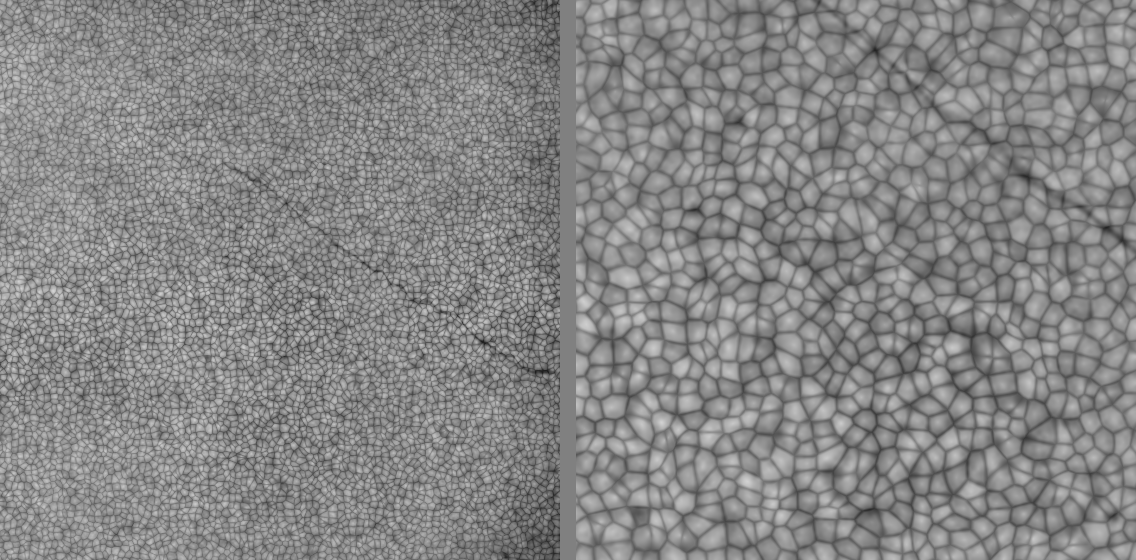
Left: the whole. Right: its middle third, enlarged.
Reproduce this texture procedurally as a WebGL 1 fragment shader.

```glsl
precision highp float;
// Grey, finely pebbled surface with soft grains, small pits and one thin diagonal crack.
uniform vec2 u_resolution;

#define GRAINS 88.0          // grains across the canvas
#define JITTER 0.86          // irregularity of grain centres
#define BASE_TONE 0.515      // mean grey
#define DOME_CONTRAST 0.24   // shading from grain centre to rim
#define GAP_CONTRAST 0.125   // darkness of the gaps between grains
#define GRAIN_TINT 0.13      // brightness spread between grains
#define SPECKLE 0.14         // fine surface noise
#define PATCHES 0.11         // broad cloudy variation
#define CRACK_WIDTH 0.0026
#define CRACK_DEPTH 0.20
#define PIT_DEPTH 0.24

float hash(vec2 p) {
  vec3 q = fract(vec3(p.xyx) * 0.1031);
  q += dot(q, q.yzx + 33.33);
  return fract((q.x + q.y) * q.z);
}

vec2 hash2(vec2 p) {
  return vec2(hash(p), hash(p + vec2(37.0, 71.0)));
}

float noise(vec2 p) {
  vec2 cell = floor(p), f = fract(p);
  f = f * f * (3.0 - 2.0 * f);
  float low = mix(hash(cell), hash(cell + vec2(1.0, 0.0)), f.x);
  float high = mix(hash(cell + vec2(0.0, 1.0)), hash(cell + 1.0), f.x);
  return mix(low, high, f.y);
}

// Rounded cells: domes, dark gaps and a blended tint per grain
float grainShade(vec2 p) {
  vec2 cell = floor(p), f = fract(p);
  float nearest = 8.0, second = 8.0, weightSum = 0.0, tintSum = 0.0;
  for (int j = -2; j <= 2; j++) {
    for (int i = -2; i <= 2; i++) {
      vec2 offset = vec2(float(i), float(j));
      vec2 centre = offset + 0.5 + JITTER * (hash2(cell + offset + 100.0) - 0.5);
      float d = length(centre - f);
      second = min(second, max(nearest, d));
      nearest = min(nearest, d);
      float weight = exp(-12.0 * d * d);
      weightSum += weight;
      tintSum += weight * hash(cell + offset + 311.0);
    }
  }
  float body = smoothstep(-0.04, 0.34, second - nearest);
  return DOME_CONTRAST * (0.42 - nearest) + GAP_CONTRAST * (body - 0.62)
       + GRAIN_TINT * (tintSum / weightSum - 0.5);
}

// Thin wandering line that falls to the right and fades out to the left
float crack(vec2 uv) {
  float t = clamp((uv.x - 0.4) / 0.6, 0.0, 1.0);
  float path = 0.72 - 0.65 * (uv.x - 0.4) - 0.033 * sin(3.14159 * t);
  path += 0.034 * (noise(vec2(uv.x * 15.0, 4.0)) - 0.5);
  path += 0.014 * (noise(vec2(uv.x * 60.0, 9.0)) - 0.5);
  float width = CRACK_WIDTH * (0.6 + 0.9 * noise(vec2(uv.x * 35.0, 17.0)));
  float d = abs(uv.y - path) * 0.8;
  float strength = 0.55 + 0.6 * noise(vec2(uv.x * 28.0, 23.0));
  return exp(-d * d / (width * width)) * strength * smoothstep(0.36, 0.45, uv.x);
}

// Small dark holes, most of them in a band below the middle
float pits(vec2 uv) {
  float dark = 0.0;
  for (int i = 0; i < 18; i++) {
    vec2 seed = vec2(float(i) + 5.0, 43.0);
    vec2 r = hash2(seed) - 0.5;
    float spread = i < 13 ? 0.09 : 0.75;
    vec2 centre = vec2(0.5 + r.x, 0.35 + spread * r.y);
    float size = mix(0.003, 0.006, hash(seed + 9.0));
    vec2 d = (uv - centre) / size;
    dark = max(dark, exp(-dot(d, d)) * mix(0.4, 1.0, hash(seed + 21.0)));
  }
  return dark;
}

// Broad, uneven light: bright at left, falling off at right and at the top
float lighting(vec2 uv) {
  float light = 0.035 - 0.055 * uv.x;
  light -= 0.09 * smoothstep(0.86, 1.04, uv.x);
  light -= 0.05 * smoothstep(0.82, 1.05, uv.y);
  light -= 0.10 * smoothstep(0.22, 0.0, length(uv - vec2(1.0, 0.0)));
  float cloud = 0.6 * noise(uv * 6.0 + 3.0) + 0.4 * noise(uv * 19.0 + 8.0);
  return light + PATCHES * (cloud - 0.5);
}

void main() {
  vec2 uv = gl_FragCoord.xy / u_resolution;
  vec2 warp = vec2(noise(uv * 40.0), noise(uv * 40.0 + 50.0)) - 0.5;
  vec2 p = uv * GRAINS + 0.7 * warp;

  // Grains stand out most in the lower middle and soften near the borders
  float relief = 0.86 + 0.28 * exp(-pow((uv.y - 0.38) / 0.2, 2.0));
  relief *= 0.85 + 0.3 * noise(uv * 9.0 + 61.0);

  float fine = 0.6 * noise(uv * 200.0 + 13.0) + 0.4 * noise(uv * 330.0 + 29.0);
  float tone = BASE_TONE + lighting(uv) + relief * grainShade(p);
  tone += SPECKLE * (fine - 0.5);
  tone -= CRACK_DEPTH * crack(uv) + PIT_DEPTH * pits(uv);
  gl_FragColor = vec4(vec3(clamp(tone, 0.12, 0.9)), 1.0);
}
```
